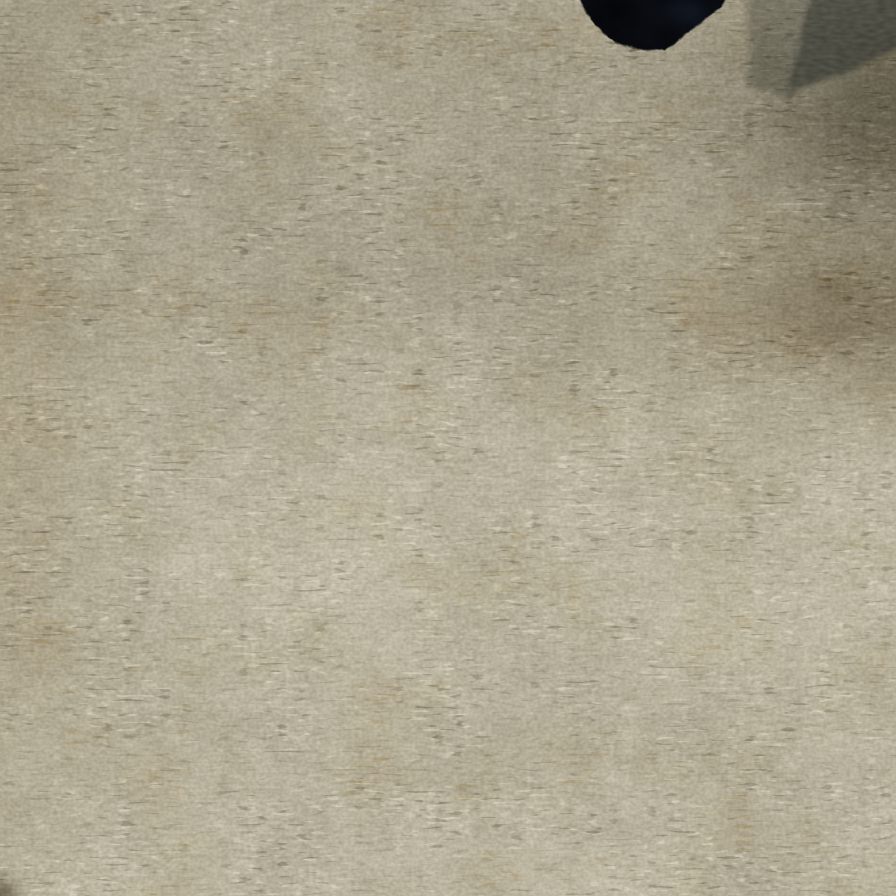
This texture is drawn by a Shadertoy shader. Its source:

```glsl
#define CLOTH_DARK vec3(0.495, 0.465, 0.385)
#define CLOTH_LIGHT vec3(0.760, 0.738, 0.658)
#define STAIN_TINT vec3(0.890, 0.820, 0.690)
#define SHADOW_GREY vec3(0.255, 0.262, 0.230)
#define BLOB_NAVY vec3(0.028, 0.036, 0.052)
#define BASE_TONE 0.86
#define MOTTLE 0.20
#define THREAD 0.10
#define GRAIN 0.17
#define FLECK 0.30
#define DASH 0.50

vec2 hashGradient(ivec2 cell) {
    uvec2 q = uvec2(cell) * uvec2(1597334677u, 3812015801u);
    uint h = q.x ^ q.y;
    h = (h ^ (h >> 15)) * 2246822519u;
    h ^= h >> 13;
    float angle = 6.28318 * float(h & 65535u) / 65536.0;
    return vec2(cos(angle), sin(angle));
}

float gradientNoise(vec2 p) {
    ivec2 cell = ivec2(floor(p));
    vec2 f = fract(p);
    vec2 u = f * f * f * (f * (f * 6.0 - 15.0) + 10.0);
    float a = dot(hashGradient(cell), f);
    float b = dot(hashGradient(cell + ivec2(1, 0)), f - vec2(1, 0));
    float c = dot(hashGradient(cell + ivec2(0, 1)), f - vec2(0, 1));
    float d = dot(hashGradient(cell + ivec2(1, 1)), f - vec2(1, 1));
    return 1.4 * mix(mix(a, b, u.x), mix(c, d, u.x), u.y);
}

float fbm(vec2 p) {
    float sum = 0.0, amp = 0.55;
    for (int i = 0; i < 5; i++) {
        sum += amp * gradientNoise(p);
        p = p * 2.03 + vec2(17.3, 9.1);
        amp *= 0.55;
    }
    return sum;
}

// Soft round falloff: 1 at the centre, fading with distance
float glow(vec2 p, vec2 centre, vec2 radius) {
    vec2 d = (p - centre) / radius;
    return exp(-dot(d, d));
}

// Signed distance to the line through a and b, positive on its left
float sideOf(vec2 p, vec2 a, vec2 b) {
    vec2 d = normalize(b - a);
    return d.x * (p.y - a.y) - d.y * (p.x - a.x);
}

// Sparse short horizontal marks
float marks(vec2 p, float low) {
    return smoothstep(low, low + 0.3, gradientNoise(p));
}

vec3 wovenCloth(vec2 p) {
    // Broad light and shade
    float tone = BASE_TONE + MOTTLE * fbm(p * vec2(4.5, 5.0) + 3.7);
    tone += 0.16 * fbm(p * vec2(22.0, 34.0) + 40.0);
    tone -= 0.24 * smoothstep(0.45, 0.85, p.y);
    tone -= 0.85 * glow(p, vec2(1.05, 0.86), vec2(0.21, 0.15));
    tone -= 0.48 * glow(p, vec2(0.99, 0.65), vec2(0.19, 0.07));
    tone -= 0.12 * glow(p, vec2(0.50, 0.70), vec2(0.30, 0.10));
    tone -= 0.14 * glow(p, vec2(0.0, 0.5), vec2(0.10, 0.40));
    tone -= 1.00 * glow(p, vec2(0.0), vec2(0.022));

    // Faint threads, broken flecks and fine grain
    float calm = 0.6 + 0.8 * smoothstep(-0.3, 0.4, gradientNoise(p * vec2(11.0, 16.0) + 7.0));
    float thread = gradientNoise(p * vec2(38.0, 215.0))
                 + gradientNoise(p * vec2(95.0, 240.0) + 51.0);
    float grain = gradientNoise(p * vec2(235.0, 275.0) + 83.0)
                + 0.6 * gradientNoise(p * vec2(125.0, 150.0) + 31.0);
    float pale = marks(p * vec2(55.0, 235.0) + 410.0, 0.34);
    float dark = marks(p * vec2(46.0, 245.0) + 530.0, 0.34);
    tone += calm * (THREAD * thread + FLECK * (0.7 * pale - dark)) + GRAIN * grain;
    vec3 colour = mix(CLOTH_DARK, CLOTH_LIGHT, clamp(tone, -0.7, 1.25));

    // Warm stains and short brown dashes gathered in patches
    float patches = smoothstep(-0.05, 0.45, fbm(p * vec2(8.0, 10.0) + 120.0));
    float edgeWarmth = glow(p, vec2(0.0, 0.55), vec2(0.09, 0.40));
    float brownArea = glow(p, vec2(0.92, 0.64), vec2(0.17, 0.08));
    float stain = 0.18 * patches + 0.25 * edgeWarmth + 0.30 * brownArea;
    float dash = marks(p * vec2(32.0, 225.0) + 200.0, 0.32);
    stain += DASH * dash * (0.2 + 0.8 * patches);
    return colour * mix(vec3(1), STAIN_TINT, min(stain, 1.0));
}

void mainImage(out vec4 fragColor, in vec2 fragCoord) {
    vec2 p = fragCoord / iResolution.xy;
    float pixel = 1.0 / iResolution.y;
    vec3 colour = wovenCloth(p);

    // Overlapping grey shadows with wavering edges, and their soft haze
    vec2 w = p + 0.006 * vec2(fbm(p * 28.0), fbm(p * 28.0 + 60.0));
    float lowerEdge = sideOf(w, vec2(0.870, 0.890), vec2(1.0, 0.942));
    float paleShade = min(min(lowerEdge, w.x - 0.834), sideOf(w, vec2(0.834, 0.902), vec2(0.875, 0.889)));
    float deepShade = min(lowerEdge, sideOf(w, vec2(0.902, 1.0), vec2(0.876, 0.890)));
    vec3 shadow = SHADOW_GREY * (1.0 + 0.20 * gradientNoise(p * vec2(90.0, 230.0) + 300.0));
    colour = mix(colour, shadow, 0.28 * glow(p, vec2(1.0, 0.90), vec2(0.13, 0.09)));
    colour = mix(colour, shadow, 0.36 * smoothstep(-0.006, 0.010, paleShade));
    colour = mix(colour, shadow, 0.70 * smoothstep(-0.004, 0.007, deepShade));

    // Dark rounded shape cut off by the top edge
    vec2 q = w - vec2(0.728, 1.022);
    float blob = length(q * vec2(0.95, 1.02)) - 0.080;
    blob = max(blob, -sideOf(w, vec2(0.742, 0.944), vec2(0.814, 0.998)));
    blob = max(blob, 0.945 - w.y);
    float sheen = glow(p, vec2(0.765, 0.985), vec2(0.030, 0.018));
    vec3 navy = BLOB_NAVY * (1.0 + 1.2 * sheen + 0.6 * fbm(p * 30.0));
    colour = mix(colour, navy, smoothstep(1.5 * pixel, -1.5 * pixel, blob));

    fragColor = vec4(colour, 1.0);
}
```
